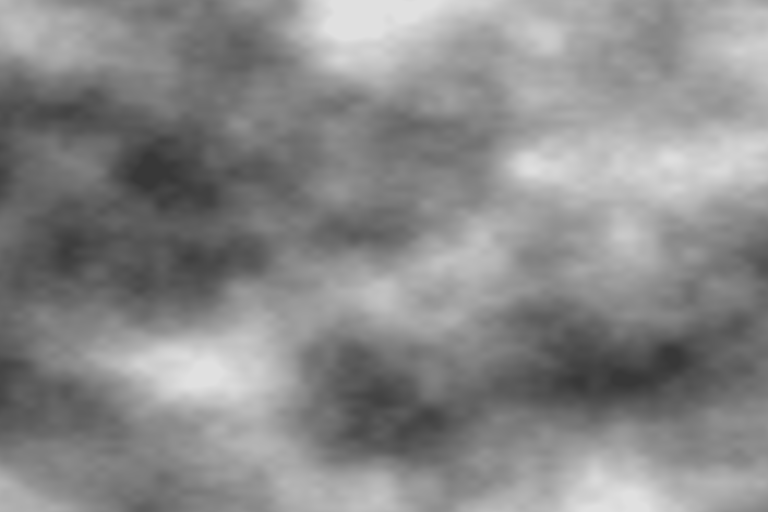
This texture is drawn by a WebGL 1 fragment shader. Its source:

```glsl
precision highp float;
// Soft grey cloud: layered value noise, stretched sideways, with fixed tone balance.
uniform vec2 u_resolution;

#define CELLS 4.0        // broadest cells per canvas side
#define OCTAVES 5
#define GAIN 0.5         // strength of each finer layer
#define MEAN_TONE 0.528
#define TONE_SPREAD 0.144
#define DARKEST 0.22
#define LIGHTEST 0.88
#define PROBES 6         // tone probes per side
#define SEED vec2(17.0, 43.0)

float hash(vec2 p) {
  vec3 q = fract(p.xyx * 0.1031);
  q += dot(q, q.yzx + 33.33);
  return fract((q.x + q.y) * q.z);
}

float valueNoise(vec2 p) {
  vec2 cell = floor(p);
  vec2 f = fract(p);
  vec2 blend = f * f * (3.0 - 2.0 * f);
  float bottom = mix(hash(cell), hash(cell + vec2(1.0, 0.0)), blend.x);
  float top = mix(hash(cell + vec2(0.0, 1.0)), hash(cell + 1.0), blend.x);
  return mix(bottom, top, blend.y);
}

// Sum of noise layers, each twice as fine as the last
float cloud(vec2 uv) {
  vec2 p = uv * CELLS + SEED;
  float sum = 0.0;
  float weight = 0.5;
  for (int i = 0; i < OCTAVES; i++) {
    sum += weight * valueNoise(p);
    p = p * 2.0 + vec2(5.3, 9.7);
    weight *= GAIN;
  }
  return sum;
}

// Mean and standard deviation of the cloud over the canvas
vec2 cloudStatistics() {
  float total = 0.0;
  float squares = 0.0;
  float side = float(PROBES);
  for (int y = 0; y < PROBES; y++) {
    for (int x = 0; x < PROBES; x++) {
      float density = cloud((vec2(float(x), float(y)) + 0.5) / side);
      total += density;
      squares += density * density;
    }
  }
  float mean = total / (side * side);
  float variance = squares / (side * side) - mean * mean;
  return vec2(mean, sqrt(max(variance, 0.0001)));
}

void main() {
  // Square cells in canvas units become wide on a wide canvas
  vec2 uv = gl_FragCoord.xy / u_resolution;
  vec2 stats = cloudStatistics();
  float deviation = (cloud(uv) - stats.x) / stats.y;
  float tone = clamp(MEAN_TONE + TONE_SPREAD * deviation, DARKEST, LIGHTEST);
  gl_FragColor = vec4(vec3(tone), 1.0);
}
```
